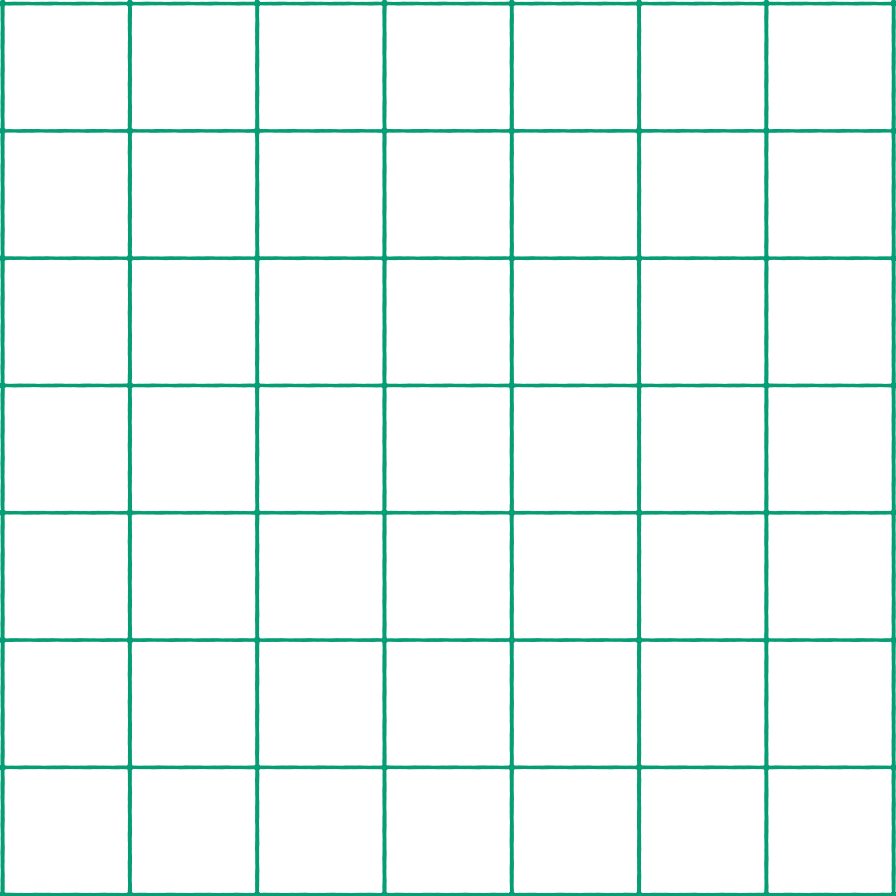
Give the GLSL for this pattern, as a Shadertoy shader.

```glsl
// Square lattice of thin green rules on white, seven cells across and down.
// Each rule is the distance to its nearest grid line, with slightly rough
// edges from layered sines and a small round node at every crossing.

#define CELLS 7.0
#define PITCH 0.14207
#define FIRST_LINE vec2(0.0029, 0.0015)
#define HALF_WIDTH vec2(0.00225, 0.00200)
#define NODE_RADIUS 0.0039
#define ROUGHNESS 0.00022
#define TONE_VARIATION 0.25
#define PAPER vec3(1.0)
#define INK vec3(0.01, 0.61, 0.445)
#define PALE_INK vec3(0.11, 0.66, 0.51)

// Irregular wave in -1..1 along a rule; the seed separates the rules.
float layeredWave(float along, float seed) {
    return 0.5 * sin(along * 173.0 + seed * 2.4)
         + 0.3 * sin(along * 419.0 + seed * 5.1)
         + 0.2 * sin(along * 811.0 + seed * 1.7);
}

// Share of a pixel lying inside a shape at signed distance d.
float coverage(float d, float pixel) {
    return clamp(0.5 - d / pixel, 0.0, 1.0);
}

void mainImage(out vec4 fragColor, in vec2 fragCoord) {
    float pixel = 1.0 / iResolution.y;
    vec2 p = fragCoord * pixel;

    // Nearest vertical (x) and horizontal (y) rule
    vec2 index = clamp(floor((p - FIRST_LINE) / PITCH + 0.5), 0.0, CELLS);
    vec2 offset = p - FIRST_LINE - index * PITCH;

    // Rough edges, independent on either side of each rule
    vec2 seed = index + vec2(0.0, 11.0) + 23.0 * step(0.0, offset);
    vec2 wave = vec2(layeredWave(p.y, seed.x), layeredWave(p.x, seed.y));
    vec2 ruleDist = abs(offset) - HALF_WIDTH - ROUGHNESS * wave;

    // Rules joined with round nodes
    float nodeDist = length(offset) - NODE_RADIUS;
    float dist = min(min(ruleDist.x, ruleDist.y), nodeDist);

    // Uneven ink along the nearer rule
    float tone = ruleDist.x < ruleDist.y ? wave.x : wave.y;
    vec3 ink = mix(INK, PALE_INK, TONE_VARIATION * (0.5 + 0.5 * tone));

    fragColor = vec4(mix(PAPER, ink, coverage(dist, pixel)), 1.0);
}
```
